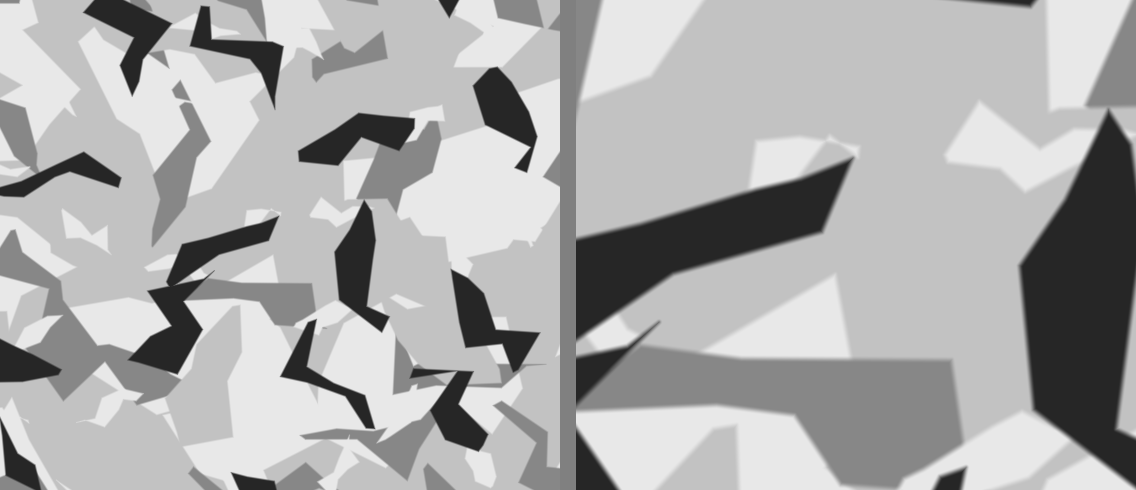
Left, the full canvas; right, a detail of the centre.
Write a Shadertoy shader that draws this pattern.

```glsl
// Angular grey camouflage: layers of bent, straight-edged shards on a light grey ground.

struct Layer {
    float cell;    // grid spacing, in canvas heights
    float span;    // shard length, in cells
    float middle;  // half width along the body, in cells
    float tip;     // half width at both ends, in cells
    float bend;    // sideways swing of the spine, in cells
    float seed;
    float tone;
};

const float PALE = 0.91;
const float LIGHT = 0.76;
const float MEDIUM = 0.53;
const float DARK = 0.15;

// Painted from bottom to top.
const Layer PALE_FIELDS  = Layer(0.40, 0.95, 0.285, 0.13, 0.16, 1.0, PALE);
const Layer MEDIUM_BANDS = Layer(0.33, 0.95, 0.115, 0.025, 0.17, 2.0, MEDIUM);
const Layer LIGHT_WEDGES = Layer(0.36, 0.78, 0.15, 0.03, 0.12, 3.0, LIGHT);
const Layer PALE_CHIPS   = Layer(0.24, 0.50, 0.065, 0.012, 0.08, 4.0, PALE);
const Layer DARK_SHARDS  = Layer(0.31, 0.78, 0.10, 0.025, 0.17, 5.0, DARK);

const int STATIONS = 5;             // points along each spine
const int CORNERS = 2 * STATIONS;
const float CENTRE_JITTER = 0.6;    // share of a cell
const float CORNER_JITTER = 0.22;   // share of the shard length
const float WIDTH_VARIATION = 0.75; // relative spread of the half widths
const float EDGE_SOFTNESS = 0.0026; // in canvas heights
const float PI = 3.14159;

// Integer hash of a cell and an index, giving two values in 0..1.
vec2 hash(vec2 cell, float index) {
    uvec3 v = uvec3(ivec3(cell, index) + 512);
    v = v * 1664525u + 1013904223u;
    v.x += v.y * v.z; v.y += v.z * v.x; v.z += v.x * v.y;
    v ^= v >> 16u;
    v.x += v.y * v.z; v.y += v.z * v.x; v.z += v.x * v.y;
    return vec2(v.xy >> 8u) / 16777216.0;
}

mat2 rotation(float angle) {
    float c = cos(angle), s = sin(angle);
    return mat2(c, s, -s, c);
}

// Outline corner: up one side of the spine, back down the other.
vec2 shardCorner(int corner, vec2 cell, Layer layer) {
    bool upper = corner < STATIONS;
    int station = upper ? corner : CORNERS - 1 - corner;
    float key = layer.seed * 32.0;
    float swing = hash(cell, key + float(station)).x * 2.0 - 1.0;
    vec2 vary = hash(cell, key + 8.0 + float(corner)) * 2.0 - 1.0;
    bool atEnd = station == 0 || station == STATIONS - 1;
    float halfWidth = (atEnd ? layer.tip : layer.middle) * (1.0 + WIDTH_VARIATION * vary.x);
    float along = float(station) / float(STATIONS - 1) - 0.5
                + 0.5 * vary.y * CORNER_JITTER;
    return vec2(along * layer.span,
                swing * layer.bend + (upper ? halfWidth : -halfWidth));
}

// Signed distance to one shard outline.
float shardDistance(vec2 p, vec2 cell, Layer layer) {
    float nearest = 1e3;
    float side = 1.0;
    vec2 a = shardCorner(CORNERS - 1, cell, layer);
    for (int i = 0; i < CORNERS; i++) {
        vec2 b = shardCorner(i, cell, layer);
        vec2 edge = b - a;
        vec2 w = p - a;
        vec2 gap = w - edge * clamp(dot(w, edge) / dot(edge, edge), 0.0, 1.0);
        nearest = min(nearest, dot(gap, gap));
        bool crosses = (a.y > p.y) != (b.y > p.y);
        if (crosses && w.x < edge.x * w.y / edge.y) side = -side;
        a = b;
    }
    return side * sqrt(nearest);
}

// Nearest shard of a layer, searched over neighbouring cells.
float layerDistance(vec2 p, Layer layer) {
    vec2 q = rotation(layer.seed * 1.3) * p / layer.cell + layer.seed * 7.3;
    vec2 home = floor(q);
    float reach = length(vec2(layer.span * 0.65, layer.middle * 1.8 + layer.bend));
    float nearest = 1.0;
    for (int y = -1; y <= 1; y++)
    for (int x = -1; x <= 1; x++) {
        vec2 cell = home + vec2(x, y);
        vec2 centre = cell + 0.5
                    + (hash(cell, layer.seed * 32.0 + 20.0) - 0.5) * CENTRE_JITTER;
        vec2 local = q - centre;
        if (length(local) > reach) continue;
        float angle = hash(cell, layer.seed * 32.0 + 21.0).x * 2.0 * PI;
        nearest = min(nearest, shardDistance(rotation(angle) * local, cell, layer));
    }
    return nearest * layer.cell;
}

float paint(float tone, vec2 p, Layer layer) {
    float soft = max(EDGE_SOFTNESS, 0.7 / iResolution.y);
    return mix(layer.tone, tone, smoothstep(-soft, soft, layerDistance(p, layer)));
}

void mainImage(out vec4 fragColor, in vec2 fragCoord) {
    vec2 p = fragCoord / iResolution.y;
    float tone = paint(LIGHT, p, PALE_FIELDS);
    tone = paint(tone, p, MEDIUM_BANDS);
    tone = paint(tone, p, LIGHT_WEDGES);
    tone = paint(tone, p, PALE_CHIPS);
    tone = paint(tone, p, DARK_SHARDS);
    fragColor = vec4(vec3(tone), 1.0);
}
```
